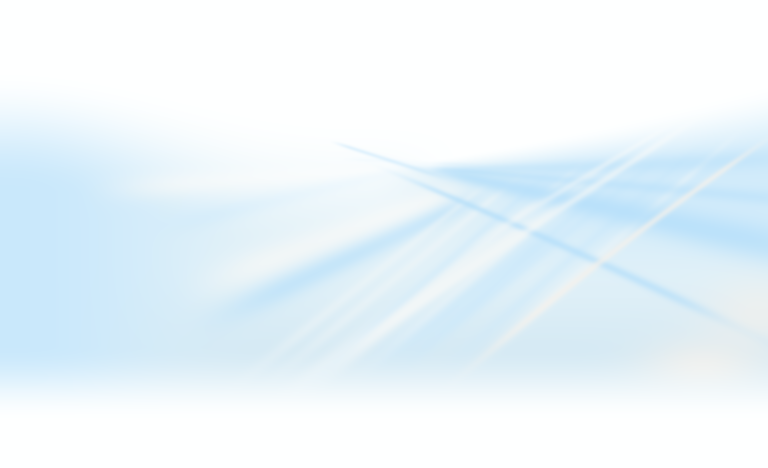
Reproduce this background procedurally as a WebGL 1 fragment shader.

```glsl
precision highp float;
// Pale blue haze with soft light beams crossing and fanning out below a curved sail edge.
uniform vec2 u_resolution;

const vec3 WHITE = vec3(0.995, 1.0, 1.0);
const vec3 SKY = vec3(0.79, 0.91, 0.985);
const vec3 MIST = vec3(0.885, 0.945, 0.972);
const vec3 STEEL = vec3(0.80, 0.895, 0.945);
const vec3 AZURE = vec3(0.70, 0.87, 0.98);
const vec3 PEARL = vec3(0.955, 0.968, 0.968);
const vec3 CREAM = vec3(0.965, 0.945, 0.92);

float hash(float n) {
  return fract(sin(n * 91.7) * 437.58);
}

// Soft beam from a to b; its width goes from w0 to w1 and bend bows it sideways.
float beam(vec2 p, vec2 a, vec2 b, float w0, float w1, float bend) {
  vec2 d = b - a;
  vec2 r = p - a;
  float t = dot(r, d) / dot(d, d);
  float side = (d.x * r.y - d.y * r.x) / length(d) - 4.0 * bend * t * (1.0 - t);
  float s = side / mix(w0, w1, clamp(t, 0.0, 1.0));
  return exp(-s * s) * smoothstep(0.0, 0.18, t) * (1.0 - smoothstep(0.65, 1.0, t));
}

// Round glow with separate horizontal and vertical radii.
float glow(vec2 p, vec2 center, vec2 radius) {
  vec2 d = (p - center) / radius;
  return exp(-dot(d, d));
}

// Height of the sail edge that rises to the right of the crossing.
float sailEdge(float x) {
  float k = max(x - 0.919, 0.0);
  return 0.652 + 0.17 * k + 0.075 * k * k;
}

// Amount of haze: wide fade on the left, curved edge on the right, soft floor.
float hazeMask(vec2 p) {
  float toCenter = smoothstep(0.0, 0.75, p.x);
  float left = 1.0 - smoothstep(mix(0.60, 0.43, toCenter), mix(0.85, 0.74, toCenter), p.y);
  float soft = 0.025 + 0.2 * max(p.x - 0.95, 0.0);
  float edge = sailEdge(p.x);
  float right = 1.0 - smoothstep(edge - soft, edge + 0.006, p.y);
  return mix(left, right, smoothstep(0.78, 1.0, p.x)) * smoothstep(0.10, 0.26, p.y);
}

vec3 hazeColor(vec2 p) {
  vec3 color = mix(SKY, MIST, smoothstep(0.05, 0.6, p.x));
  float low = 1.0 - smoothstep(0.22, 0.45, p.y);
  color = mix(color, STEEL, 0.6 * low * smoothstep(0.1, 0.6, p.x));
  float sail = smoothstep(0.9, 1.25, p.x) * smoothstep(0.35, 0.6, p.y);
  return mix(color, SKY, 0.65 * sail);
}

// Broad beams that fan from the crossing toward the lower left.
vec3 addFan(vec3 color, vec2 p) {
  color = mix(color, PEARL, 0.7 * beam(p, vec2(0.90, 0.645), vec2(0.15, 0.59), 0.010, 0.035, 0.0));
  color = mix(color, SKY, 0.5 * beam(p, vec2(0.88, 0.642), vec2(0.28, 0.50), 0.008, 0.030, 0.0));
  color = mix(color, PEARL, 0.85 * beam(p, vec2(1.02, 0.61), vec2(0.36, 0.36), 0.020, 0.045, 0.0));
  color = mix(color, AZURE, 0.6 * beam(p, vec2(1.06, 0.595), vec2(0.38, 0.28), 0.015, 0.035, 0.0));
  color = mix(color, PEARL, 0.75 * beam(p, vec2(1.20, 0.57), vec2(0.56, 0.12), 0.014, 0.028, 0.0));
  color = mix(color, SKY, 0.6 * beam(p, vec2(1.22, 0.53), vec2(0.74, 0.18), 0.020, 0.030, 0.0));
  // Fine parallel streaks
  for (int i = 0; i < 9; i++) {
    float n = float(i);
    vec2 top = vec2(1.08 + 0.065 * n, 0.64 + 0.012 * n);
    vec2 foot = top - vec2(0.62, 0.50 + 0.06 * hash(n));
    float streak = beam(p, top, foot, 0.006, 0.016, 0.0);
    color = mix(color, mix(SKY, PEARL, step(0.45, hash(n + 4.0))), 0.4 * streak);
  }
  return color;
}

// Blue bands and lines that run from the crossing to the right.
vec3 addBands(vec3 color, vec2 p) {
  color = mix(color, AZURE, 0.75 * beam(p, vec2(0.80, 0.665), vec2(2.00, 0.40), 0.006, 0.060, 0.0));
  color = mix(color, AZURE, 0.45 * beam(p, vec2(0.82, 0.650), vec2(2.00, 0.545), 0.004, 0.022, 0.0));
  color = mix(color, AZURE, 0.45 * beam(p, vec2(0.86, 0.640), vec2(1.90, 0.68), 0.006, 0.030, -0.01));
  color = mix(color, AZURE, 0.65 * beam(p, vec2(0.74, 0.672), vec2(1.80, 0.19), 0.005, 0.014, 0.012));
  color = mix(color, AZURE, 0.5 * beam(p, vec2(0.72, 0.661), vec2(1.04, 0.648), 0.004, 0.005, 0.0));
  return color;
}

// Thin bright rays that cross the sail.
vec3 addRays(vec3 color, vec2 p) {
  color = mix(color, PEARL, 0.6 * beam(p, vec2(1.54, 0.78), vec2(0.62, 0.17), 0.007, 0.012, 0.0));
  color = mix(color, CREAM, 0.65 * beam(p, vec2(1.68, 0.73), vec2(0.92, 0.14), 0.006, 0.010, -0.015));
  color = mix(color, PEARL, 0.45 * beam(p, vec2(1.46, 0.75), vec2(0.95, 0.44), 0.005, 0.010, 0.0));
  return color;
}

void main() {
  vec2 p = gl_FragCoord.xy / u_resolution.y;
  vec3 color = addRays(addBands(addFan(hazeColor(p), p), p), p);

  // Warm light in the lower right corner
  color = mix(color, CREAM, 0.7 * glow(p, vec2(1.50, 0.22), vec2(0.13, 0.06)));
  color = mix(color, CREAM, 0.6 * glow(p, vec2(1.62, 0.33), vec2(0.12, 0.08)));

  color = mix(WHITE, color, hazeMask(p));

  // Faint tip of the crossing, left of the sail
  float tip = beam(p, vec2(0.70, 0.70), vec2(0.98, 0.61), 0.004, 0.006, 0.0);
  color = mix(color, AZURE, 0.35 * tip);
  gl_FragColor = vec4(color, 1.0);
}
```
